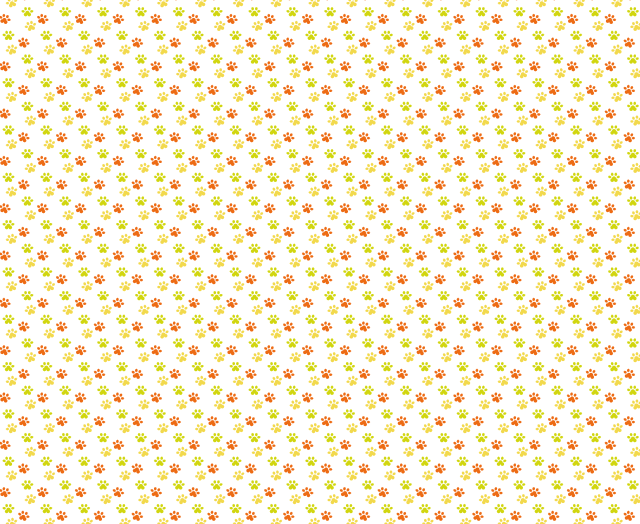
Write a Shadertoy shader that draws this pattern.

```glsl
// Staggered rows of small lime, orange and yellow paw prints on white.

float ellipse(vec2 p, vec2 radii) {
    return (length(p / radii) - 1.0) * min(radii.x, radii.y);
}

float smoothMin(float a, float b, float k) {
    float h = max(k - abs(a - b), 0.0) / k;
    return min(a, b) - 0.25 * h * h * k;
}

mat2 turn(float angle) {
    float c = cos(angle), s = sin(angle);
    return mat2(c, -s, s, c);
}

// Distance to a mirror-symmetric paw, about 20 units wide, y pointing down
float paw(vec2 p) {
    p.x = abs(p.x);
    float pad = smoothMin(length(p - vec2(0.0, 1.8)) - 3.7,
                          length(p - vec2(3.3, 4.9)) - 3.2, 1.5);
    float innerToe = ellipse(turn(0.15) * (p - vec2(3.3, -5.6)), vec2(2.3, 2.8));
    float outerToe = ellipse(turn(-0.3) * (p - vec2(7.7, -0.9)), vec2(2.8, 2.2));
    return min(pad, min(innerToe, outerToe));
}

// Offset to the nearest paw of one colour; each row slides by half a repeat
vec2 staggeredCell(vec2 p) {
    vec2 repeat = vec2(68.25, 42.67);
    float row = round(p.y / repeat.y);
    p -= row * vec2(0.5 * repeat.x, repeat.y);
    p.x -= repeat.x * round(p.x / repeat.x);
    return p;
}

void printPaw(inout vec3 color, vec2 p, float angle, vec3 ink, float pixel) {
    float d = paw(turn(angle) * staggeredCell(p));
    color = mix(color, ink, clamp(0.5 - d / pixel, 0.0, 1.0));
}

void mainImage(out vec4 fragColor, in vec2 fragCoord) {
    // The canvas is 945 units high, measured down from the upper left
    float pixel = 945.0 / iResolution.y;
    vec2 p = vec2(fragCoord.x, iResolution.y - fragCoord.y) * pixel;
    p -= vec2(15.3, 64.0);

    vec3 color = vec3(1.0);
    printPaw(color, p, 0.0, vec3(0.82, 0.84, 0.06), pixel);
    printPaw(color, p - vec2(27.3, 13.0), 0.3, vec3(0.93, 0.42, 0.08), pixel);
    printPaw(color, p - vec2(5.8, 25.6), -0.3, vec3(0.95, 0.85, 0.30), pixel);
    fragColor = vec4(color, 1.0);
}
```
